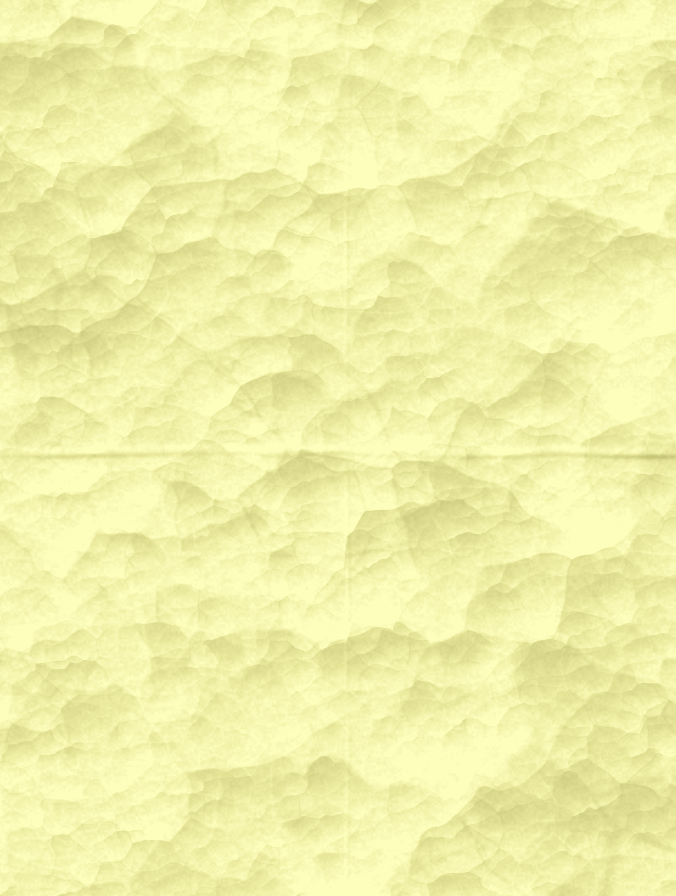
Reproduce this texture procedurally as a Shadertoy shader.

```glsl
// Crumpled pale yellow paper, lit from the upper left, with two fold lines.
// Layers of turned Voronoi cells act as dented facets: each shades from dark
// to light across its width and breaks sharply at the crease to the next.

vec2 hash22(vec2 p) {
    vec3 q = fract(vec3(p.xyx) * vec3(0.1031, 0.1030, 0.0973));
    q += dot(q, q.yzx + 33.33);
    return fract((q.xx + q.yz) * q.zy);
}

// Smooth value noise, two independent channels in 0..1
vec2 noise2(vec2 p) {
    vec2 i = floor(p), f = fract(p);
    f = f * f * (3.0 - 2.0 * f);
    return mix(mix(hash22(i), hash22(i + vec2(1, 0)), f.x),
               mix(hash22(i + vec2(0, 1)), hash22(i + vec2(1, 1)), f.x), f.y);
}

// x: slope towards the light, y: closeness to a crease line
vec2 facets(vec2 p, vec2 lightDir, float sharpness) {
    vec2 cell = floor(p);
    float slope = 0.0, total = 0.0, nearest = 9.0, second = 9.0;
    for (int y = -1; y <= 1; y++)
    for (int x = -1; x <= 1; x++) {
        vec2 id = cell + vec2(x, y);
        vec2 toCentre = id + 0.05 + 0.9 * hash22(id) - p;
        float d = dot(toCentre, toCentre);
        float tilt = 0.9 * (hash22(id + 71.0).x - 0.5);
        float weight = exp(-sharpness * d);
        slope += weight * (tilt + dot(toCentre, lightDir));
        total += weight;
        second = min(second, max(nearest, d));
        nearest = min(nearest, d);
    }
    return vec2(slope / total, 1.0 - smoothstep(0.0, 0.08, second - nearest));
}

// Four sizes of facets, slightly bent by noise and turned in alternation
float crumple(vec2 p) {
    float shade = 0.0, scale = 7.0, strength = 0.76, angle = 0.42;
    for (int i = 0; i < 4; i++) {
        vec2 seed = vec2(17.3, 41.7) * float(i + 1);
        mat2 turn = mat2(cos(angle), sin(angle), -sin(angle), cos(angle));
        vec2 bent = p + 0.20 / scale * (noise2(p * scale * 1.2 + seed) - 0.5)
                      + 0.14 / scale * (noise2(p * scale * 4.0 + seed) - 0.5);
        vec2 patches = smoothstep(0.1, 0.9, noise2(p * scale * 0.7 + seed + 9.0));
        vec2 facet = facets(turn * bent * scale * vec2(0.85, 1.2) + seed,
                            turn * vec2(-0.4, 0.95), mix(14.0, 85.0, patches.x));
        // Creases are pinched dark in some patches and worn pale in others
        float pinch = 0.60 * smoothstep(0.60, 0.95, patches.y)
                    - 0.45 * smoothstep(0.50, 0.10, patches.y);
        shade += strength * (facet.x * (0.4 + patches.y) - facet.y * pinch);
        scale *= 1.75;
        strength *= 0.86;
        angle = -0.9 * angle;
    }
    return shade;
}

// Pale ridge with a patchy shadow across the middle, faint upright fold
float folds(vec2 p) {
    vec2 wear = noise2(vec2(p.x * 11.0, 3.0));
    float y = p.y - 0.496 - 0.005 * (noise2(vec2(p.x * 16.0, 8.0)).x - 0.5);
    float ridge = (0.12 + 0.25 * wear.y) * exp(-pow((y - 0.004) / 0.004, 2.0));
    float shadow = (0.1 + 0.9 * wear.x * wear.x) * exp(-pow((y + 0.004) / 0.0028, 2.0));
    float below = 0.25 * wear.x * exp(y / 0.025) * smoothstep(0.002, -0.006, y);
    float x = p.x - 0.386 - 0.003 * (noise2(vec2(p.y * 12.0, 5.0)).x - 0.5);
    float upright = exp(-pow(x / 0.002, 2.0)) - exp(-pow((x - 0.004) / 0.002, 2.0));
    return ridge - shadow - below + 0.2 * noise2(vec2(2.0, p.y * 14.0)).y * upright;
}

void mainImage(out vec4 fragColor, in vec2 fragCoord) {
    vec2 p = fragCoord / iResolution.y;

    // Broad unevenness under the crumpled facets
    float light = 0.83 + 0.70 * crumple(p) + 0.20 * (noise2(p * 4.0 + 30.0).x - 0.5);

    // Highlights and the deepest shadows flatten out
    light -= 0.45 * max(light - 0.80, 0.0);
    light += 0.40 * max(0.25 - light, 0.0);

    // Fold lines and fine paper grain
    light += folds(p);
    light += 0.20 * (noise2(p * vec2(170.0, 230.0)).x - 0.5);
    light += 0.24 * (noise2(p * 400.0).y - 0.5);
    light = clamp(light, -0.5, 1.1);

    // Blue falls off first as the paper darkens
    vec3 shadowYellow = vec3(0.85, 0.845, 0.55);
    vec3 paleYellow = vec3(0.98, 0.98, 0.72);
    vec3 paper = mix(shadowYellow, paleYellow, light);
    paper.b -= 0.08 * max(light * (1.0 - light), 0.0);
    fragColor = vec4(paper, 1.0);
}
```
